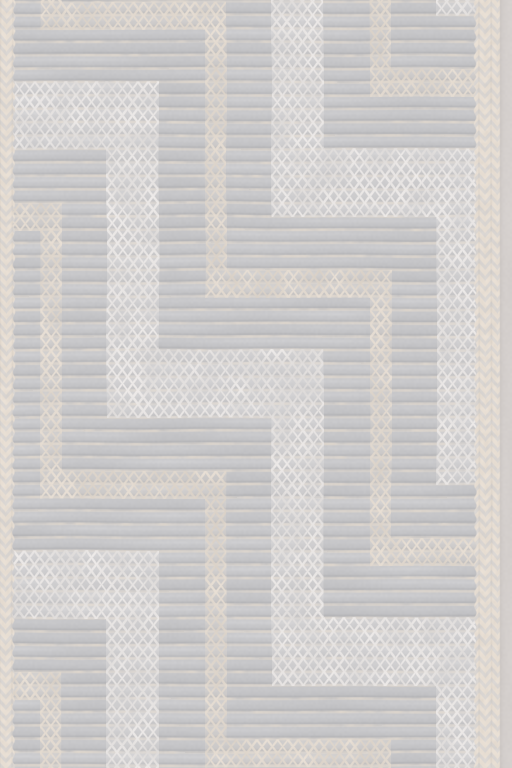
A Shadertoy shader for this pattern:

```glsl
// Ribbed pale grey weave with stepped bands of white and cream cross-stitch, edged by a plaited selvedge.
#define CELL vec2(0.01342, 0.01745)   // one stitch, in canvas heights
#define STEP vec2(16.0, 20.0)         // stair step, in stitches
#define PERIOD 35.0                   // vertical repeat, in stitches
#define WHITE_START vec2(0.1393, 0.1068)
#define CREAM_START vec2(0.0530, 0.2650)
#define GROUND vec3(0.772, 0.772, 0.782)
#define WHITE vec3(0.925, 0.912, 0.905)
#define CREAM vec3(0.905, 0.868, 0.825)
#define SEAM vec3(0.865, 0.835, 0.800)
#define STRAND 0.13                   // half width of a stitch strand
#define SELVEDGE vec3(0.018, 0.619, 0.651) // left end, right start, right end

float hash(vec2 p) {
    p = fract(p * vec2(0.1031, 0.1130));
    p += dot(p, p.yx + 33.33);
    return fract((p.x + p.y) * p.x * 47.0);
}

float noise(vec2 p) {
    vec2 i = floor(p), f = fract(p);
    f = f * f * (3.0 - 2.0 * f);
    return mix(mix(hash(i), hash(i + vec2(1, 0)), f.x),
               mix(hash(i + vec2(0, 1)), hash(i + 1.0), f.x), f.y);
}

float box(vec2 p, vec2 lo, vec2 hi) {
    vec2 d = abs(p - 0.5 * (lo + hi)) - 0.5 * (hi - lo);
    return max(d.x, d.y);
}

// Distance to a descending staircase; p is in stitches, y down.
float stairs(vec2 p, float width) {
    float d = 1e3, foot = STEP.y + width;
    float first = floor((p.x + 1.0) / STEP.x);
    for (int j = 0; j < 2; j++) {
        float k = first - float(j);
        vec2 q = p - k * STEP;
        q.y = mod(q.y + 3.0, PERIOD) - 3.0;
        d = min(d, box(q, vec2(0), vec2(width, foot)));
        d = min(d, box(q, vec2(0, STEP.y), vec2(STEP.x + width, foot)));
    }
    return d;
}

// Coverage of crossed strands, one cross per stitch.
float crosses(vec2 p, float px) {
    vec2 a = abs(fract(p) - 0.5);
    float wide = STRAND * (0.8 + 0.4 * hash(floor(p) + 60.0));
    float soft = 0.05 + 0.6 * px;
    float strand = 1.0 - smoothstep(wide - soft, wide + soft, abs(a.x - a.y));
    float knot = 1.0 - smoothstep(0.08, 0.25, length(a - 0.5));
    return max(strand, 0.8 * knot);
}

// Horizontal cords divided by broken pale seams.
vec3 ribs(vec2 p, float px) {
    float row = floor(p.y), f = fract(p.y);
    float sheen = noise(vec2(p.x * 0.13, row * 3.7));
    vec3 col = GROUND + 0.035 * (0.5 - f) + 0.025 * (sheen - 0.5);
    col += 0.025 * exp(-pow((f - 0.35) / 0.13, 2.0)) * sheen;
    float edge = min(f, 1.0 - f);
    col -= 0.035 * exp(-pow((f - 0.83) / 0.10, 2.0));
    float line = 1.0 - smoothstep(0.03, 0.09 + px, edge);
    float nearest = floor(p.y + 0.5);
    float broken = 0.35 + 0.65 * noise(vec2(p.x * 1.1, nearest * 7.3));
    return mix(col, SEAM, line * broken);
}

vec3 stitched(vec3 col, vec2 p, float width, vec3 thread, float px) {
    float mask = 1.0 - smoothstep(-0.5 * px, 0.5 * px, stairs(p, width) - 0.04);
    float tone = 0.94 + 0.08 * noise(p * 0.7);
    col = mix(col, thread, 0.25 * mask);
    return mix(col, thread * tone, mask * crosses(p, px) * 0.9);
}

// Two columns of packed V stitches.
vec3 plait(vec2 uv, float px) {
    float x = abs(fract(uv.x / 0.016) - 0.5);
    float v = abs(fract(uv.y / CELL.y * 1.25 + x * 1.3) - 0.5);
    float gap = smoothstep(0.24 - px, 0.32 + px, v);
    float groove = smoothstep(0.36, 0.5, x);
    vec3 col = mix(CREAM, GROUND + 0.035, 0.55 * gap);
    return col - 0.025 * groove + 0.025 * (noise(uv * 180.0) - 0.5);
}

void mainImage(out vec4 fragColor, in vec2 fragCoord) {
    vec2 uv = vec2(fragCoord.x, iResolution.y - fragCoord.y) / iResolution.y;
    float pixel = 1.0 / iResolution.y, px = pixel / CELL.y;

    // Slight unevenness of the cloth
    vec2 cloth = uv + 0.0016 * (vec2(noise(uv * 9.0), noise(uv * 11.0 + 40.0)) - 0.5);

    // Ground and the two families of stepped bands
    vec2 whiteP = (cloth - WHITE_START) / CELL;
    vec2 creamP = (cloth - CREAM_START) / CELL;
    vec3 col = ribs(whiteP + vec2(40, 80), px);
    col = stitched(col, creamP, 2.0, CREAM, px);
    col = stitched(col, whiteP, 5.0, WHITE, px);

    // Selvedges with a scalloped inner edge
    float scallop = 0.0015 * sin(cloth.y / CELL.y * 6.2832);
    float side = max(SELVEDGE.x - cloth.x, cloth.x - SELVEDGE.y) + scallop;
    col = mix(col, plait(cloth, px), smoothstep(-pixel, pixel, side));

    // Plain backing beyond the right edge
    float beyond = uv.x - SELVEDGE.z;
    vec3 backing = vec3(0.835, 0.815, 0.805) + 0.015 * (noise(uv * vec2(90, 14)) - 0.5);
    backing -= 0.05 * exp(-max(beyond, 0.0) / 0.003);
    col = mix(col, backing, smoothstep(-pixel, pixel, beyond));

    col += 0.012 * (noise(uv * 320.0) - 0.5);
    fragColor = vec4(col, 1.0);
}
```
